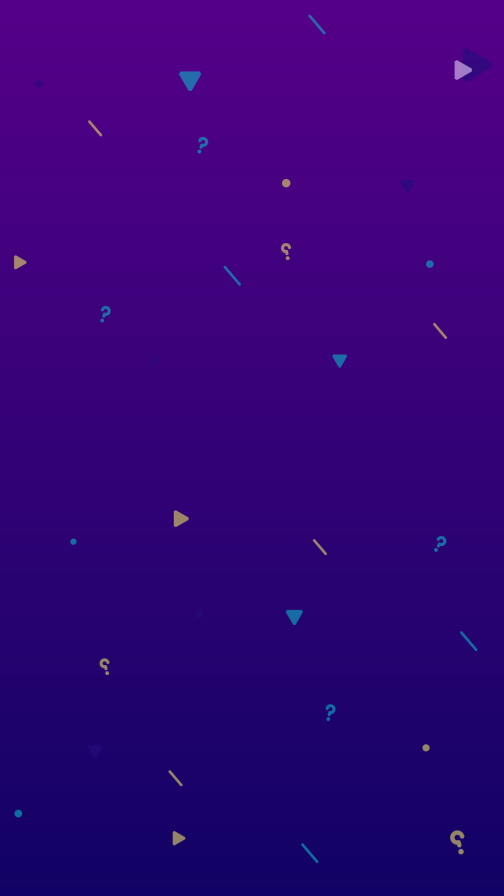
Write a Shadertoy shader that draws this background.

```glsl
// Sparse translucent confetti over a vertical violet-to-indigo gradient.
// A jittered grid deals out dots, rounded triangles, slanted bars and curls,
// all drawn with distance functions in units of the canvas width.

const vec3 TEAL  = vec3(0.05, 0.65, 0.75);
const vec3 SAND  = vec3(0.85, 0.80, 0.40);
const vec3 DUSK  = vec3(0.14, 0.05, 0.48);
const vec3 LILAC = vec3(0.83, 0.74, 0.92);
const float OPACITY = 0.65;
const int COLUMNS = 4;
const int ROWS = 9;

float hash(float n) {
    return fract(sin(n * 127.1 + 3.7) * 43758.5);
}

vec2 rotate(vec2 p, float angle) {
    float c = cos(angle), s = sin(angle);
    return vec2(c * p.x - s * p.y, s * p.x + c * p.y);
}

float segment(vec2 p, vec2 a, vec2 b) {
    vec2 ab = b - a;
    return length(p - a - ab * clamp(dot(p - a, ab) / dot(ab, ab), 0.0, 1.0));
}

// Triangle pointing up, its corners trimmed by a circle.
float roundTriangle(vec2 p, float radius) {
    float edges = max(abs(p.x) * 0.866 + p.y * 0.5, -p.y) - radius * 0.5;
    return max(edges, length(p) - radius * 0.82);
}

// Three-quarter ring with a short stem and a loose dot, two units tall.
float curl(vec2 p) {
    const float RING = 0.40;
    vec2 q = p - vec2(0.0, 0.40);
    q = vec2(abs(q.x - q.y), q.x + q.y) * 0.7071;
    float arc = q.x < -q.y ? length(q - vec2(0.7071, -0.7071) * RING)
                           : abs(length(q) - RING);
    float stem = segment(p, vec2(0.0), vec2(0.0, -0.24));
    float tip = length(p - vec2(0.0, -0.78)) - 0.22;
    return min(min(arc, stem) - 0.18, tip);
}

vec3 paint(vec3 base, vec3 tint, float opacity, float dist, float pixel) {
    float cover = 1.0 - smoothstep(-0.75 * pixel, 0.75 * pixel, dist);
    return mix(base, tint, cover * opacity);
}

// kind: 0 dot, 1 triangle, 2 bar, 3 curl; tone: 0 teal, 1 sand, 2 dusk
float confetti(vec2 p, int kind, int tone, float seed) {
    float size = 1.0 + 0.8 * pow(hash(seed + 0.3), 4.0);
    if (kind == 0) return length(p) - mix(0.0058, 0.0085, hash(seed + 0.6));
    if (kind == 1) {
        vec2 q = tone == 1 ? vec2(-p.y, p.x) : -p;
        return roundTriangle(q, 0.0185 * size);
    }
    if (kind == 2) {
        vec2 reach = vec2(0.0145, -0.0170) * (tone == 1 ? 0.78 : 1.0);
        return segment(p, -reach, reach) - 0.0026;
    }
    float scale = 0.0170 * size;
    float tilt = mix(0.1, 0.6, hash(seed + 0.8));
    vec2 q = tone == 1 ? vec2(-p.x, p.y) : p;
    return curl(rotate(q, tilt) / scale) * scale;
}

void mainImage(out vec4 fragColor, in vec2 fragCoord) {
    float pixel = 1.0 / iResolution.x;
    float height = iResolution.y * pixel;
    vec2 p = fragCoord * pixel;

    // Background gradient
    vec3 color = mix(vec3(0.065, 0.010, 0.395), vec3(0.335, 0.0, 0.535), p.y / height);

    // Scattered pieces; the middle row and the top right cell stay clear
    vec2 cell = vec2(1.0 / float(COLUMNS), height / float(ROWS));
    for (int row = 0; row < ROWS; row++) {
        if (row == ROWS / 2) continue;
        for (int column = 0; column < COLUMNS; column++) {
            if (row == ROWS - 1 && column == COLUMNS - 1) continue;
            float seed = float(row * COLUMNS + column) + 1.0;
            int kind = (column + row + row / 2) % 4;
            int tone = (row + kind) % (kind < 2 ? 3 : 2);
            vec2 jitter = (vec2(hash(seed), hash(seed + 50.5)) - 0.5) * 0.75;
            vec2 center = (vec2(column, row) + 0.5 + jitter) * cell;
            vec3 tint = tone == 0 ? TEAL : tone == 1 ? SAND : DUSK;
            float dist = confetti(p - center, kind, tone, seed);
            color = paint(color, tint, OPACITY, dist, pixel);
        }
    }

    // Bright triangle over a larger dim one, both pointing right
    vec2 q = p - vec2(0.915, height - 0.139);
    vec2 shade = q - vec2(0.025, 0.010);
    color = paint(color, DUSK, OPACITY, roundTriangle(vec2(-shade.y, shade.x), 0.044), pixel);
    color = paint(color, LILAC, OPACITY, roundTriangle(vec2(-q.y, q.x), 0.026), pixel);

    fragColor = vec4(color, 1.0);
}
```
